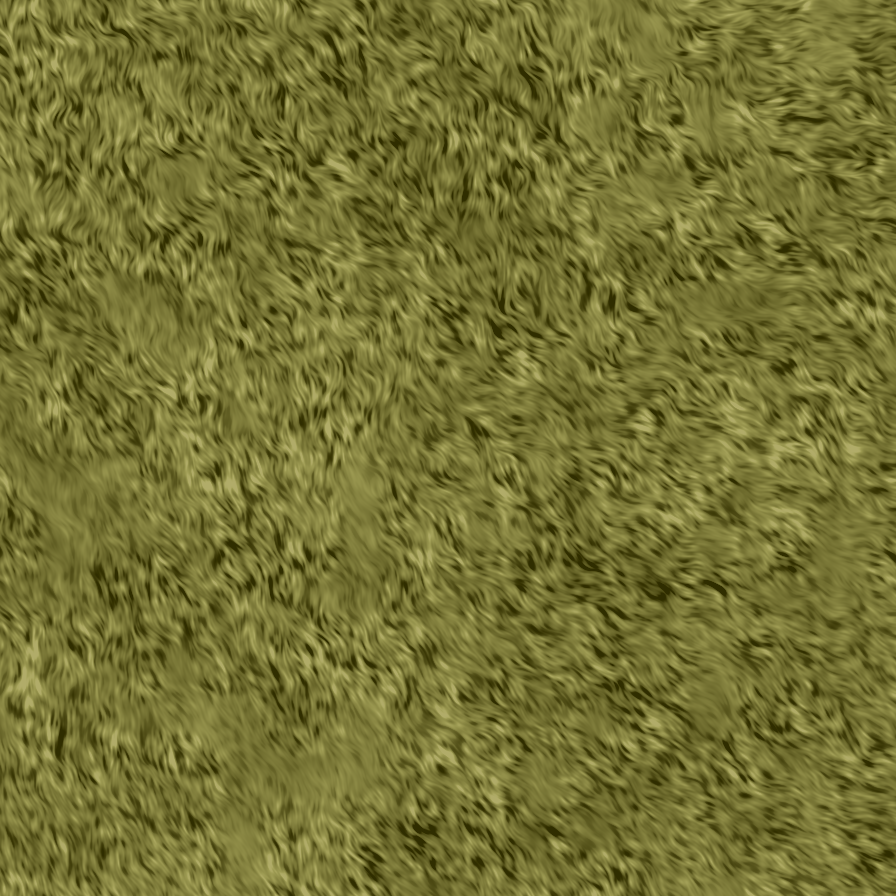
This texture is drawn by a WebGL 1 fragment shader. Its source:

```glsl
precision highp float;
uniform vec2 u_resolution;

float hash(vec2 cell) {
  vec3 q = fract(vec3(cell.xyx) * 0.1031);
  q += dot(q, q.yzx + 33.33);
  return fract((q.x + q.y) * q.z);
}

float noise(vec2 p) {
  vec2 i = floor(p), f = fract(p);
  f = f * f * (3.0 - 2.0 * f);
  return mix(mix(hash(i), hash(i + vec2(1.0, 0.0)), f.x),
             mix(hash(i + vec2(0.0, 1.0)), hash(i + 1.0), f.x), f.y);
}

// Blades stand upright on the left and lean over towards the right
vec2 bladeDirection(vec2 p) {
  float ruffle = 0.8 * (noise(p * 9.0 + 3.0) - 0.5) + 1.3 * (noise(p * 48.0 + 41.0) - 0.5);
  float angle = 1.75 + 0.9 * p.x + ruffle * mix(0.6, 1.3, p.y);
  return vec2(cos(angle), sin(angle));
}

// Hair, blade and clump grain at one point
vec3 grain(vec2 p) {
  p = mat2(0.8, 0.6, -0.6, 0.8) * p;
  return vec3(noise(p * 430.0 + 517.0), noise(p * 260.0 + 317.0), noise(p * 115.0 + 171.0)) - 0.5;
}

// Grain smeared along the curved blade directions
vec3 blades(vec2 p) {
  const float STEP = 0.0011;
  vec2 ahead = p, behind = p;
  vec3 sum = grain(p);
  float total = 1.0;
  for (int i = 1; i <= 8; i++) {
    float weight = 1.0 - float(i) / 9.0;
    ahead += bladeDirection(ahead) * STEP;
    behind -= bladeDirection(behind) * STEP;
    sum += (grain(ahead) + grain(behind)) * weight;
    total += 2.0 * weight;
  }
  return sum / total;
}

void main() {
  vec2 p = gl_FragCoord.xy / u_resolution.y;
  vec3 streak = blades(p);

  // Broad light and shade, with tufts bent along the blades
  vec2 dir = bladeDirection(p);
  float patches = noise(p * 6.0 + 9.0) + noise(p * 17.0 + 29.0) - 1.0;
  vec2 along = vec2(dot(p, vec2(-0.64, 0.77)), dot(p, vec2(0.77, 0.64)));
  float tufts = noise(along * vec2(26.0, 52.0) + dir * 0.5 + 5.0) - 0.5;

  // Separate blades show in clusters and vanish in matted tufts
  float matted = smoothstep(0.68, 0.85, noise(p * 15.0 + 53.0));
  float cluster = mix(0.55, 1.45, noise(p * 32.0 + 87.0));
  float detail = cluster * mix(1.0, 0.4, matted);

  float blade = dot(streak, vec3(1.0, 1.25, 0.7));
  float light = 0.62 + detail * blade + 0.2 * patches + 0.24 * tufts + 0.05 * matted;

  // Crisp shadowed gaps between the blades
  light -= 0.16 * detail * smoothstep(0.14, 0.34, -blade);

  vec3 shade = vec3(0.24, 0.23, 0.03);
  vec3 straw = vec3(0.60, 0.59, 0.31);
  vec3 color = mix(shade, straw, clamp(light, -0.15, 1.15));

  // Pale, dry blade tips
  color += vec3(0.04, 0.03, 0.06) * smoothstep(1.0, 1.3, light);
  gl_FragColor = vec4(clamp(color, 0.0, 1.0), 1.0);
}
```
